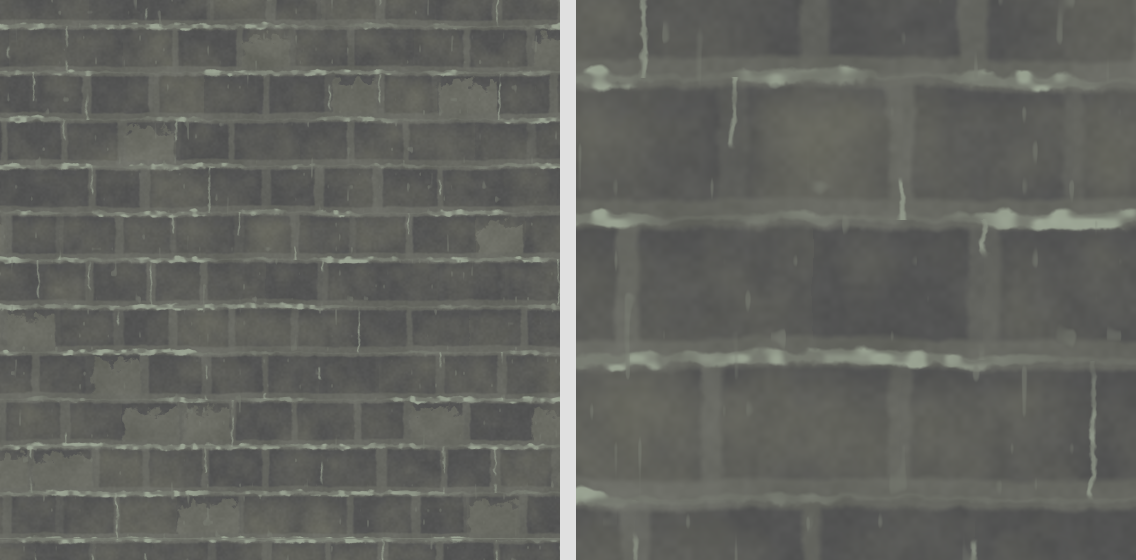
Left: the whole. Right: its middle third, enlarged.
Reproduce this texture procedurally as a WebGL 1 fragment shader.

```glsl
precision highp float;
// Weathered grey-olive brick wall with smeared mortar and pale, broken lime crust.
uniform vec2 u_resolution;

const float ROWS = 12.0;
const float BRICKS_ACROSS = 9.6;
const vec2 GRID_ORIGIN = vec2(0.527, 0.0365);
const float JOINT_JITTER = 0.2;
const float BED_CENTRE = 0.035;     // bed joint sizes, in course heights
const float BED_HALF = 0.105;
const float CRUST_HALF = 0.052;
const float JOINT_HALF = 0.085;     // upright joint sizes, in brick lengths
const float CRACK_HALF = 0.014;
const float CRACK_SHARE = 0.38;
const float WORN_SHARE = 0.2;
const float SEAM_Y = 0.0385;
const float SEAM_HALF = 0.0007;

const vec3 BRICK_DARK = vec3(0.325, 0.327, 0.325);
const vec3 BRICK_LIGHT = vec3(0.400, 0.402, 0.370);
const vec3 WORN_FACE = vec3(0.430, 0.435, 0.400);
const vec3 MORTAR = vec3(0.415, 0.420, 0.392);
const vec3 CRUST_DULL = vec3(0.475, 0.490, 0.450);
const vec3 CRUST_PALE = vec3(0.630, 0.670, 0.600);

float hash(vec2 p) {
  vec3 q = fract(vec3(p.xyx) * 0.1031);
  q += dot(q, q.yzx + 33.33);
  return fract((q.x + q.y) * q.z);
}

float noise(vec2 p) {
  vec2 i = floor(p), f = fract(p);
  f = f * f * (3.0 - 2.0 * f);
  return mix(mix(hash(i), hash(i + vec2(1.0, 0.0)), f.x),
             mix(hash(i + vec2(0.0, 1.0)), hash(i + vec2(1.0)), f.x), f.y);
}

float fbm(vec2 p) {
  float sum = 0.0, amp = 0.5;
  for (int i = 0; i < 4; i++) {
    sum += amp * noise(p);
    p = p * 2.03 + 17.3;
    amp *= 0.5;
  }
  return sum / 0.9375;
}

// Soft-edged band around zero.
float band(float d, float halfWidth, float blur) {
  return 1.0 - smoothstep(halfWidth - blur, halfWidth + blur, abs(d));
}

void main() {
  vec2 uv = gl_FragCoord.xy / u_resolution;
  float pixel = 1.0 / min(u_resolution.x, u_resolution.y);
  float cloud = fbm(uv * 17.0 + 5.0);
  float ragged = fbm(uv * 75.0 + 40.0) - 0.5;
  float grain = noise(uv * 230.0) - 0.5;

  // Courses: height is 0 at the lower bed joint; bed is signed distance to the nearest.
  float course = (uv.y - GRID_ORIGIN.y) * ROWS + 0.05 * (noise(uv * 13.0) - 0.5);
  float row = floor(course);
  float height = course - row;
  float bed = height - step(0.5, height);

  // Half-brick stagger and jittered upright joints.
  float along = (uv.x - GRID_ORIGIN.x) * BRICKS_ACROSS + 0.5 * mod(row, 2.0);
  float joint = floor(along + 0.5);
  vec2 jointId = vec2(joint, row) + 60.0;
  float upright = along - joint - JOINT_JITTER * (hash(jointId) - 0.5) + 0.05 * ragged;
  vec2 brickId = jointId - vec2(1.0 - step(0.0, upright), 0.0);

  // Brick faces with cloudy stains and soot under the upper bed.
  float tone = 0.2 + 0.5 * hash(brickId + 11.0) + 1.5 * (cloud - 0.5);
  tone += 0.35 * (fbm(uv * vec2(60.0, 35.0)) - 0.5);
  tone -= 0.3 * smoothstep(0.68, 0.92, height + 0.25 * ragged);
  tone -= 0.18 * (1.0 - smoothstep(0.06, 0.22, abs(upright)));
  vec3 col = mix(BRICK_DARK, BRICK_LIGHT, clamp(tone, 0.0, 1.15));

  // Worn bricks: a lighter face with a ragged upper edge.
  float worn = step(hash(brickId + 23.0), WORN_SHARE);
  worn *= 1.0 - smoothstep(0.73, 0.81, height + 0.55 * ragged + 0.2 * (cloud - 0.5));
  worn *= smoothstep(0.02, 0.06, abs(upright) + 0.1 * ragged);
  col = mix(col, WORN_FACE + 0.08 * (cloud - 0.5), 0.85 * worn);

  // Upright joints, some wide and pale, some almost hidden.
  float jointHash = hash(jointId + 37.0);
  float jointWidth = JOINT_HALF * mix(0.55, 1.1, hash(jointId + 41.0));
  float mortar = band(upright, jointWidth, 0.025) * smoothstep(0.1, 0.7, jointHash);
  col = mix(col, MORTAR + 0.06 * (cloud - 0.5), 0.8 * mortar);

  // Bed joints.
  float bedMortar = band(bed - BED_CENTRE + 0.06 * ragged, BED_HALF, 0.03);
  col = mix(col, MORTAR + 0.08 * (cloud - 0.5), 0.85 * bedMortar);

  // Broken lime crust along the beds.
  float presence = smoothstep(0.2, 0.65, noise(vec2(uv.x * 15.0, floor(course + 0.5) * 7.3)));
  float chips = noise(uv * vec2(95.0, 150.0) + 70.0);
  float crustHalf = CRUST_HALF * (0.35 + 0.65 * presence) * (0.45 + chips);
  float crust = band(bed + 0.09 * ragged, crustHalf, max(0.018, ROWS * pixel));
  crust *= 0.35 + 0.65 * presence;
  float pale = smoothstep(0.35, 0.85, chips) * presence;
  vec3 crustColour = mix(CRUST_DULL, CRUST_PALE, pale);
  col = mix(col, crustColour, 0.9 * crust);

  // Thin pale cracks down some joints, and stray flecks.
  float crackOn = step(hash(jointId + 53.0), CRACK_SHARE);
  float crackRun = smoothstep(0.4, 0.6, noise(vec2(uv.y * 42.0, joint * 9.1)));
  float crack = band(upright + 0.03 * ragged, CRACK_HALF, max(0.01, BRICKS_ACROSS * pixel));
  col = mix(col, mix(CRUST_DULL, CRUST_PALE, chips), 0.8 * crack * crackOn * crackRun);
  float fleck = smoothstep(0.9, 0.98, noise(uv * vec2(140.0, 45.0) + 90.0));
  col = mix(col, CRUST_DULL, 0.55 * fleck);

  // Hairline seam across the wall, then fine grain.
  float seam = band(uv.y - SEAM_Y, max(SEAM_HALF, 0.5 * pixel), 0.5 * pixel);
  col = mix(col, CRUST_DULL, 0.7 * seam);
  col += 0.018 * grain + 0.03 * ragged;
  gl_FragColor = vec4(col, 1.0);
}
```
